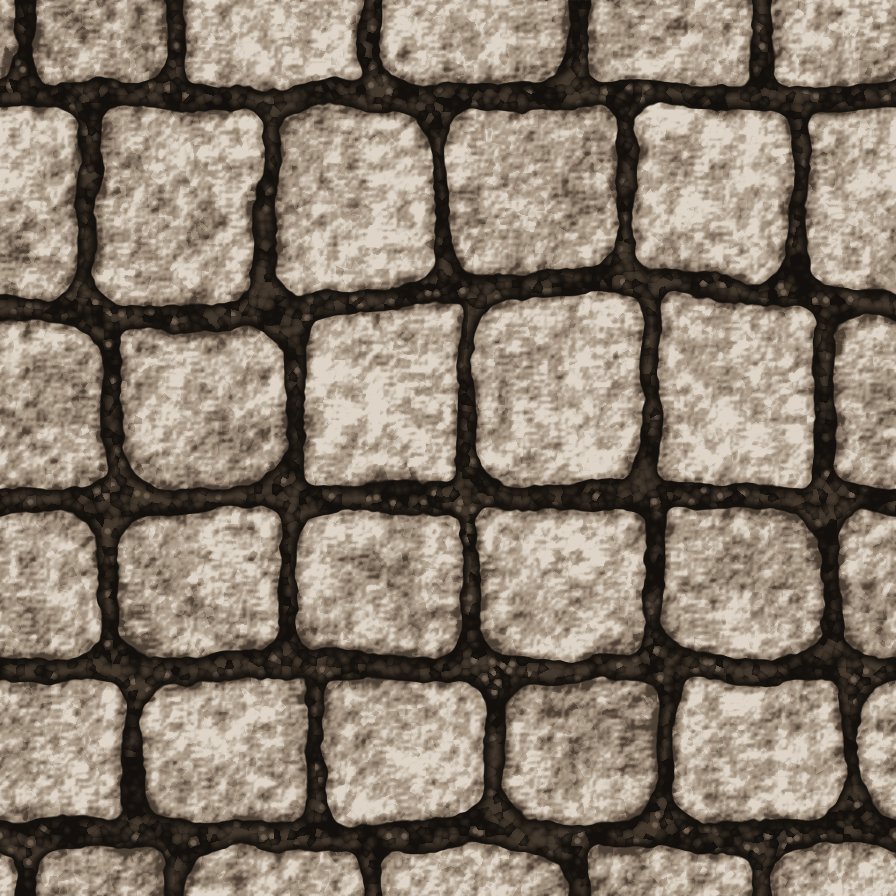
Give the GLSL for this texture, as a WebGL 2 fragment shader.

```glsl
#version 300 es
precision highp float;
// Rough granite setts in five uneven courses of five, bedded in dark soil.
// Each sett is a jittered rounded box; layered wrapping noise and cellular
// noise give the chipped edges, the granite grain and the crumbs of soil.

uniform vec2 u_resolution;
out vec4 fragColor;

const float TAU = 6.28319;
const float COLUMNS = 5.0;
// Course edges from the top down; the first and last are one period apart.
const float COURSE_TOP[6] = float[](-0.069, 0.108, 0.333, 0.555, 0.747, 0.931);
const float COURSE_BEND[6] = float[](0.0, 0.0, 0.021, 0.002, 0.0, 0.0);
const float COURSE_SHIFT[5] = float[](0.028, 0.096, 0.125, 0.121, 0.150);
const float COURSE_SWAY[5] = float[](-0.032, 0.004, 0.004, -0.004, 0.0);
const vec2 HALF_GAP = vec2(0.0105, 0.0145);
const float JOINT_JITTER = 0.012;
const float TILT = 0.09;
const vec2 CORNER_RADIUS = vec2(0.014, 0.055);
const float CHIP = 0.013;
const vec2 LIGHT_STEP = vec2(-0.0022, -0.0026);

const vec3 BLACK_SOIL = vec3(0.075, 0.060, 0.046);
const vec3 BROWN_SOIL = vec3(0.27, 0.225, 0.18);
const vec3 CRUMB = vec3(0.43, 0.37, 0.31);
const vec3 PIT = vec3(0.30, 0.25, 0.205);
const vec3 UMBER = vec3(0.46, 0.395, 0.335);
const vec3 TAN = vec3(0.66, 0.595, 0.52);
const vec3 CREAM = vec3(0.87, 0.835, 0.785);

float hash(vec2 p) {
  return fract(sin(dot(p, vec2(127.1, 311.7))) * 43758.5);
}

// Value noise with n cells per canvas, wrapping at the borders.
float noise(vec2 p, float n) {
  vec2 cell = floor(p * n), f = fract(p * n);
  f = f * f * (3.0 - 2.0 * f);
  vec2 a = mod(cell, n), b = mod(cell + 1.0, n);
  return mix(mix(hash(a + n), hash(vec2(b.x, a.y) + n), f.x),
             mix(hash(vec2(a.x, b.y) + n), hash(b + n), f.x), f.y);
}

float layers(vec2 p, float n) {
  float sum = 0.0, weight = 0.5;
  for (int i = 0; i < 3; i++) {
    sum += weight * noise(p, n);
    n *= 2.0;
    weight *= 0.6;
  }
  return sum / 0.98;
}

// Cellular noise: x = distance to the nearest seed, y = random value of it.
vec2 cellular(vec2 p, float n) {
  vec2 cell = floor(p * n), f = fract(p * n), best = vec2(9.0, 0.0);
  for (int y = -1; y <= 1; y++)
    for (int x = -1; x <= 1; x++) {
      vec2 o = vec2(x, y), id = mod(cell + o, n);
      float d = length(o + vec2(hash(id + 3.7), hash(id + 9.2)) - f);
      if (d < best.x) best = vec2(d, hash(id + 5.1));
    }
  return best;
}

float courseEdge(int k, float x) {
  return COURSE_TOP[k] + COURSE_BEND[k] * cos(TAU * (x - 0.17));
}

float joint(float i, int row) {
  float jitter = hash(vec2(mod(i, COLUMNS), float(row) + 20.0)) - 0.5;
  return COURSE_SHIFT[row] + i / COLUMNS + JOINT_JITTER * jitter
       + COURSE_SWAY[row] * sin(TAU * i / COLUMNS);
}

// Signed distance to the sett around p; id receives its column and course.
float sett(vec2 p, out vec2 id) {
  if (p.y > courseEdge(5, p.x)) p.y -= 1.0;
  int row = 0;
  for (int k = 1; k < 5; k++) if (p.y > courseEdge(k, p.x)) row = k;
  float i = floor((p.x - COURSE_SHIFT[row]) * COLUMNS);
  if (p.x < joint(i, row)) i -= 1.0;
  else if (p.x >= joint(i + 1.0, row)) i += 1.0;
  id = vec2(mod(i, COLUMNS), float(row));

  vec2 low = vec2(joint(i, row), courseEdge(row, p.x));
  vec2 high = vec2(joint(i + 1.0, row), courseEdge(row + 1, p.x));
  vec2 q = p - 0.5 * (low + high);
  vec2 tilt = TILT * (vec2(hash(id + 31.0), hash(id + 47.0)) - 0.5);
  q += tilt * q.yx;
  float corner = hash(id * 3.0 + sign(q) + 60.0);
  float r = mix(CORNER_RADIUS.x, CORNER_RADIUS.y, corner * corner);
  vec2 a = abs(q) - 0.5 * (high - low) + HALF_GAP + r;
  return min(max(a.x, a.y), 0.0) + length(max(a, 0.0)) - r;
}

vec3 granite(vec2 p, float d, vec2 id) {
  float grain = layers(p, 64.0);
  float relief = grain - layers(p + LIGHT_STEP, 64.0);
  vec2 crystal = cellular(p, 120.0);
  float tone = 0.57 + 1.2 * (grain - 0.5) + 1.1 * relief
             + 0.30 * (crystal.y - 0.5) + 0.7 * (layers(p, 11.0) - 0.5)
             + 0.16 * (hash(id + 80.0) - 0.5);
  tone -= 0.5 * smoothstep(-0.014, 0.0, d);
  vec3 color = mix(UMBER, TAN, smoothstep(0.0, 0.5, tone));
  color = mix(color, CREAM, smoothstep(0.4, 0.95, tone));
  return mix(color, PIT, smoothstep(0.15, -0.2, tone));
}

vec3 soil(vec2 p, float d) {
  vec2 crumb = cellular(p, 105.0);
  float tone = 0.9 * layers(p, 40.0) + 0.6 * (crumb.y - 0.5) - 0.35 * crumb.x;
  vec3 color = mix(BLACK_SOIL, BROWN_SOIL, smoothstep(0.0, 0.65, tone));
  color = mix(color, CRUMB, step(0.9, crumb.y) * smoothstep(0.5, 0.2, crumb.x));
  return mix(BLACK_SOIL, color, smoothstep(-0.001, 0.013, d));
}

void main() {
  vec2 p = gl_FragCoord.xy / u_resolution;
  p.y = 1.0 - p.y;
  vec2 id;
  vec2 warp = vec2(noise(p, 17.0), noise(p, 19.0)) - 0.5;
  float d = sett(p + 0.012 * warp, id) + CHIP * (layers(p, 36.0) - 0.5);
  float edge = 1.0 / u_resolution.y;
  float cover = smoothstep(edge, -edge, d);
  fragColor = vec4(mix(soil(p, d), granite(p, d, id), cover), 1.0);
}
```
